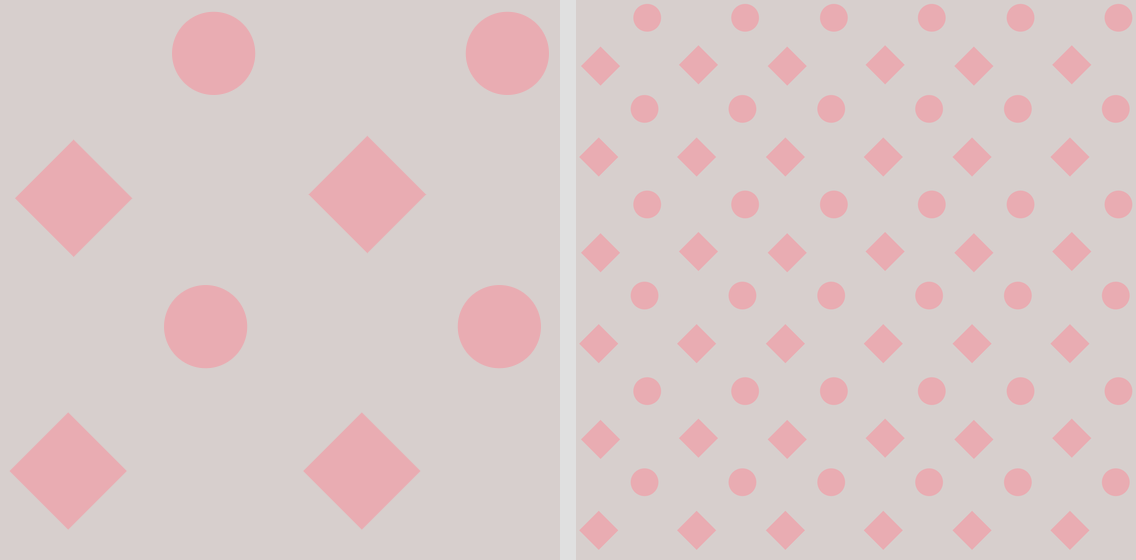
Left, the tile; right, the same tile 3 across and 3 down.
Reproduce this pattern procedurally as a WebGL 1 fragment shader.

```glsl
precision highp float;

uniform vec2 u_resolution;

const vec3 GROUND_COLOR = vec3(0.843, 0.812, 0.804);
const vec3 SHAPE_COLOR = vec3(0.914, 0.675, 0.698);

const float CIRCLE_RADIUS = 0.0743;
const float DIAMOND_HALF_DIAGONAL = 0.1047;

// Lower-left centers and the steps between columns and rows
const vec2 CIRCLE_START = vec2(0.3672, 0.4167);
const vec2 CIRCLE_ROW_STEP = vec2(0.0143, 0.488);
const vec2 DIAMOND_START = vec2(0.1217, 0.1589);
const vec2 DIAMOND_ROW_STEP = vec2(0.0098, 0.487);
const vec2 COLUMN_STEP = vec2(0.5245, 0.0);

// Extra lift of the upper right diamond
const vec2 DIAMOND_LIFT = vec2(0.0, 0.0068);

// Shortest offset on the repeating canvas
vec2 wrapOffset(vec2 offset) {
  return offset - floor(offset + 0.5);
}

float circleDistance(vec2 p) {
  return length(p) - CIRCLE_RADIUS;
}

float diamondDistance(vec2 p) {
  return (abs(p.x) + abs(p.y) - DIAMOND_HALF_DIAGONAL) * 0.7071;
}

void main() {
  vec2 uv = gl_FragCoord.xy / u_resolution;
  float pixel = 1.0 / min(u_resolution.x, u_resolution.y);

  // Nearest shape among two columns and two rows
  float dist = 1.0;
  for (int row = 0; row < 2; row++) {
    for (int column = 0; column < 2; column++) {
      float r = float(row);
      float c = float(column);
      vec2 circleCenter = CIRCLE_START + c * COLUMN_STEP + r * CIRCLE_ROW_STEP;
      vec2 diamondCenter = DIAMOND_START + c * COLUMN_STEP
                         + r * DIAMOND_ROW_STEP + r * c * DIAMOND_LIFT;
      dist = min(dist, circleDistance(wrapOffset(uv - circleCenter)));
      dist = min(dist, diamondDistance(wrapOffset(uv - diamondCenter)));
    }
  }

  // Flat fill with a smoothed edge
  float coverage = clamp(0.5 - dist / pixel, 0.0, 1.0);
  gl_FragColor = vec4(mix(GROUND_COLOR, SHAPE_COLOR, coverage), 1.0);
}
```
